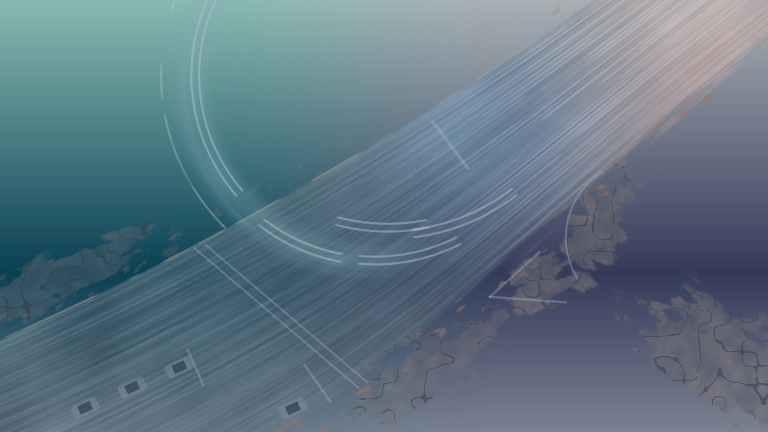
Give the GLSL for this background, as a WebGL 2 fragment shader.

```glsl
#version 300 es
precision highp float;
// A misty aerial road junction: a curved carriageway sweeps up to the right past
// a ring of painted arcs. Translucent layers over a two-tone vertical gradient
// use a bent lane coordinate, distance functions and value noise.
uniform vec2 u_resolution;
out vec4 outColor;

float hash(vec2 p) {
  vec3 q = fract(p.xyx * 0.1031);
  q += dot(q, q.yzx + 33.33);
  return fract((q.x + q.y) * q.z);
}

float noise(vec2 p) {
  vec2 i = floor(p), f = fract(p);
  f = f * f * (3.0 - 2.0 * f);
  return mix(mix(hash(i), hash(i + vec2(1, 0)), f.x),
             mix(hash(i + vec2(0, 1)), hash(i + vec2(1, 1)), f.x), f.y);
}

float fbm(vec2 p) {
  float sum = 0.0, amp = 0.5;
  for (int i = 0; i < 5; i++) {
    sum += amp * noise(p);
    p = mat2(1.6, 1.2, -1.2, 1.6) * p + 7.3;
    amp *= 0.5;
  }
  return sum;
}

mat2 turn(float a) { return mat2(cos(a), -sin(a), sin(a), cos(a)); }

// Soft-edged stroke from a distance
float stroke(float d, float w) {
  float aa = 1.0 / u_resolution.y;
  return 1.0 - smoothstep(w - aa * 0.5, w + aa, abs(d));
}

float segment(vec2 p, vec2 a, vec2 b) {
  vec2 d = b - a;
  return length(p - a - d * clamp(dot(p - a, d) / dot(d, d), 0.0, 1.0));
}

// Arc between two angles, measured from straight down
float arc(vec2 p, vec2 c, float r, float from, float to) {
  vec2 d = p - c;
  float a = atan(d.x, -d.y);
  return stroke(length(d) - r, 0.0018) * smoothstep(from, from + 0.02, a) * smoothstep(to, to - 0.02, a);
}

// Ragged elliptical patch of ground
float patchMask(vec2 p, vec2 c, vec2 size, float angle) {
  float d = length(turn(angle) * (p - c) / size);
  return smoothstep(0.0, 0.22, 1.0 - d + (fbm(turn(angle) * p * vec2(16, 42)) - 0.5) * 1.5);
}

void main() {
  vec2 p = gl_FragCoord.xy / u_resolution.y;
  p.x *= 1.7778 * u_resolution.y / u_resolution.x;

  // Teal to slate gradient with a dark horizon
  float side = smoothstep(0.45, 1.2, p.x);
  vec3 horizon = mix(vec3(0.04, 0.25, 0.33), vec3(0.20, 0.23, 0.35), side);
  vec3 sky = mix(vec3(0.54, 0.73, 0.70), vec3(0.66, 0.69, 0.71), side);
  vec3 ground = mix(vec3(0.39, 0.47, 0.53), vec3(0.48, 0.51, 0.57), side);
  vec3 col = p.y > 0.37 ? mix(horizon, sky, (p.y - 0.37) / 0.63) : mix(ground, horizon, p.y / 0.37);

  // Carriageway: lane runs from 0 at the upper kerb to 1 at the lower one
  float kerb = 0.213 + 0.44 * p.x + 0.096 * p.x * p.x - p.y;
  float lane = kerb / mix(0.54, 0.39, smoothstep(0.6, 1.7, p.x));
  float fray = (fbm(vec2(p.x * 9.0, lane * 30.0)) - 0.5) * 0.22;
  float road = smoothstep(-0.004, 0.004, kerb) * smoothstep(1.06, 0.9, lane + fray);
  float far = smoothstep(1.0, 1.65, p.x);
  float grain = noise(vec2(p.x * 3.0, lane * 65.0)) * 0.6 + noise(vec2(p.x * 5.0, lane * 150.0)) * 0.4;
  vec3 asphalt = mix(vec3(0.36, 0.42, 0.46), vec3(0.60, 0.57, 0.58), far);
  asphalt += (grain - 0.5) * 0.2 + (fbm(p * 5.0) - 0.48) * 0.25;
  col = mix(col, asphalt, road * 0.52);
  col += vec3(0.02, 0.07, 0.12) * road * exp(-14.0 * dot(p - vec2(1.13, 0.70), p - vec2(1.13, 0.70)));
  col += vec3(0.10, 0.05, 0.03) * road * exp(-16.0 * dot(p - vec2(1.62, 0.88), p - vec2(1.62, 0.88)));

  // Kerbs and long broken light streaks
  float worn = smoothstep(0.25, 0.6, noise(p * 24.0));
  col = mix(col, vec3(0.66, 0.64, 0.60), stroke(kerb, 0.0022) * 0.45 * worn * step(p.x, 1.26));
  col = mix(col, vec3(0.62, 0.45, 0.40), stroke(lane - 0.99 + fray * 0.08, 0.005) * 0.5 * worn * far);
  float row = floor(lane * 38.0), key = hash(vec2(row, 5.0));
  float dash = smoothstep(0.48, 0.56, noise(vec2(p.x * 4.0 + key * 31.0, row * 3.7)));
  float streak = stroke((fract(lane * 38.0) - 0.5) / 85.0, 0.0012) * dash * road;
  vec3 streakTone = mix(vec3(0.75, 0.79, 0.84), vec3(0.74, 0.58, 0.52), smoothstep(0.55, 0.9, lane));
  col = mix(col, streakTone, streak * mix(0.10, 0.55, smoothstep(1.0, 1.4, p.x)));

  // Ragged verges, islands and scratched debris
  float verge = patchMask(p, vec2(0.14, 0.36), vec2(0.30, 0.055), 0.43) * step(kerb, 0.0);
  float island = patchMask(p, vec2(1.38, 0.46), vec2(0.07, 0.14), -0.45);
  island = max(island, patchMask(p, vec2(1.24, 0.35), vec2(0.09, 0.06), 0.5));
  float corner = patchMask(p, vec2(1.70, 0.15), vec2(0.27, 0.12), -0.55);
  float scrub = patchMask(p, vec2(0.98, 0.15), vec2(0.23, 0.07), 0.55);
  float mottled = fbm(p * 38.0);
  vec3 soil = mix(vec3(0.30, 0.33, 0.38), vec3(0.56, 0.51, 0.50), mottled);
  col = mix(col, soil, max(max(verge * 0.38, island * 0.6), max(corner * 0.55, scrub * 0.4)));
  float scratch = stroke(noise(p * 30.0) - 0.5, 0.025) * max(max(verge, island), max(corner, scrub));
  col = mix(col, vec3(0.16, 0.20, 0.27), scratch * 0.4);
  float flecks = smoothstep(0.64, 0.72, fbm(turn(0.7) * p * vec2(28, 60)));
  float fringe = exp(-pow((lane - 1.08) * 9.0, 2.0)) + exp(-pow(kerb * 25.0 + 0.8, 2.0)) * 0.5;
  col = mix(col, vec3(0.63, 0.46, 0.40), flecks * fringe * 0.5);

  // Ring road: pale band, thin outer rim and paired painted arcs
  vec2 hub = vec2(0.868, 0.826), inner = vec2(0.898, 0.935), d = p - hub;
  float radius = length(d), angle = atan(d.x, -d.y);
  float sweep = smoothstep(0.7, -0.5, angle);
  float band = smoothstep(0.37, 0.42, radius) * smoothstep(0.49, 0.44, radius) * sweep;
  col = mix(col, vec3(0.50, 0.66, 0.70), band * (0.16 + 0.26 * noise(vec2(angle * 4.0, radius * 90.0))));
  float paint = 0.0;
  for (int i = 0; i < 2; i++) {
    float gap = float(i) * 0.018;
    paint += arc(p, hub, 0.407 + gap, -2.1, -0.84) + arc(p, hub, 0.421 + gap, -0.67, -0.17);
    paint += arc(p, hub, 0.420 + gap, -0.10, 0.48);
    paint += arc(p, inner, 0.453 + gap, -0.27, 0.21) + arc(p, inner, 0.470 + gap, 0.11, 0.67);
  }
  paint += arc(p, hub, 0.495, -2.1, -0.76) * worn * 0.8;

  // Crossing lines, island outline and stop bars
  float marks = stroke(segment(p, vec2(0.45, 0.426), vec2(0.83, 0.102)), 0.0015);
  marks += stroke(segment(p, vec2(0.475, 0.434), vec2(0.85, 0.115)), 0.0015);
  marks += stroke(segment(p, vec2(1.002, 0.718), vec2(1.083, 0.611)), 0.003);
  marks += stroke(segment(p, vec2(1.134, 0.313), vec2(1.25, 0.417)), 0.002);
  marks += stroke(segment(p, vec2(1.134, 0.313), vec2(1.31, 0.30)), 0.002);
  marks += arc(p, vec2(1.49, 0.45), 0.18, -2.6, -1.0);
  marks += stroke(segment(p, vec2(0.435, 0.19), vec2(0.47, 0.11)), 0.002);
  marks += stroke(segment(p, vec2(0.705, 0.155), vec2(0.765, 0.07)), 0.002);
  col = mix(col, vec3(0.68, 0.76, 0.80), clamp(paint * 0.5 + marks * 0.32, 0.0, 0.7));

  // Small cars queueing along the lower lane
  for (int i = 0; i < 4; i++) {
    vec2 place = i < 3 ? vec2(0.197, 0.056) + float(i) * vec2(0.109, 0.047) : vec2(0.678, 0.055);
    vec2 q = abs(turn(0.43) * (p - place));
    float body = length(max(q - vec2(0.024, 0.008), 0.0)) - 0.006;
    col = mix(col, vec3(0.48, 0.55, 0.62), 0.5 * smoothstep(0.004, 0.0, body));
    col = mix(col, vec3(0.12, 0.20, 0.27), 0.6 * smoothstep(0.003, 0.0, max(q.x - 0.014, q.y - 0.009)));
  }
  outColor = vec4(col, 1.0);
}
```
